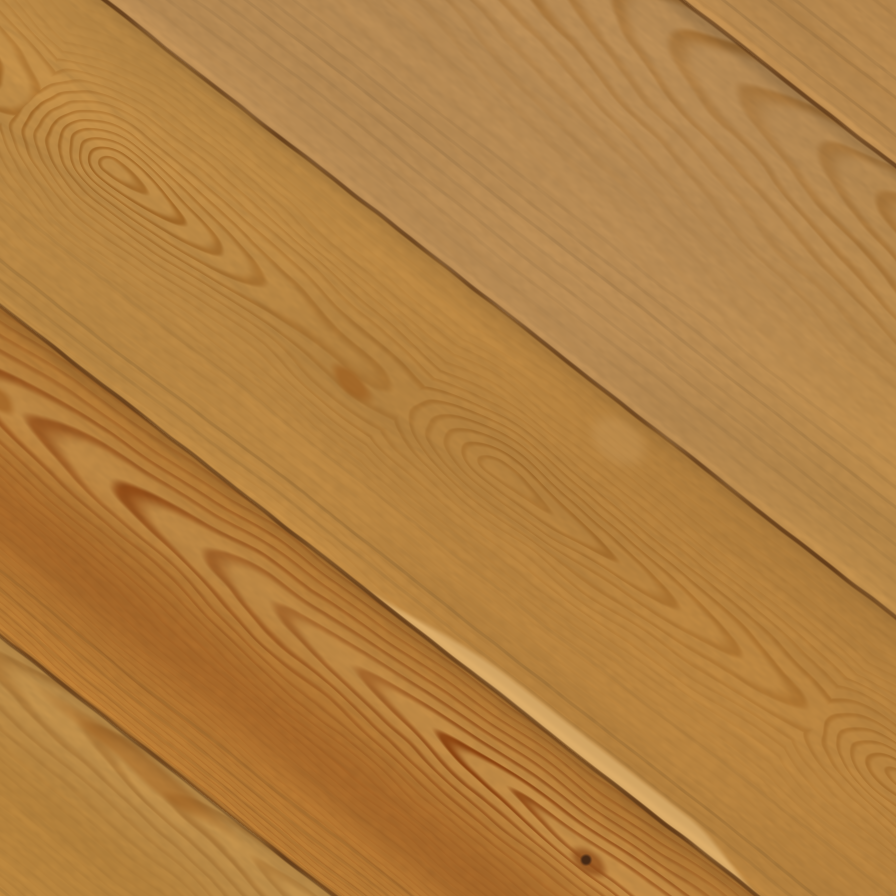
Give the GLSL for this texture, as a three.js fragment shader.

```glsl
// Diagonal honey-coloured softwood planks with arched grain, knots and fine dark seams.
varying vec2 vUv;

float hash(vec2 p) {
  vec3 q = fract(p.xyx * 0.1031);
  q += dot(q, q.yzx + 33.33);
  return fract((q.x + q.y) * q.z);
}

float noise(vec2 p) {
  vec2 i = floor(p), f = fract(p);
  f = f * f * (3.0 - 2.0 * f);
  return mix(mix(hash(i), hash(i + vec2(1, 0)), f.x),
             mix(hash(i + vec2(0, 1)), hash(i + vec2(1, 1)), f.x), f.y);
}

float fbm(vec2 p) {
  float sum = 0.0, amp = 0.5;
  for (int i = 0; i < 4; i++) {
    sum += amp * noise(p);
    p = p * 2.03 + 17.3;
    amp *= 0.5;
  }
  return sum;
}

// Seam position across the planks; they widen with distance
float seamAt(float i) { return 1.732 * pow(1.168, i) - 1.503; }

// Soft elliptical mark
float spot(vec2 p, vec2 centre, vec2 size) {
  return 1.0 - smoothstep(0.5, 1.1, length((p - centre) / size));
}

// Confocal parabolas: cathedral arches opening along the plank
float arches(vec2 p, float narrow) {
  return length(vec2(p.x, p.y * narrow)) - p.x;
}

// Teardrop rings around knots, running out into straight grain
float knots(vec2 p) {
  float x = mod(p.x + 0.525, 0.555) - 0.115;
  float reach = x > 0.0 ? x / 0.44 : -x / 0.115;
  return length(vec2(mix(0.075, 0.045, smoothstep(-0.25, 0.0, p.x)) * reach, p.y));
}

void main() {
  // Along and across the planks
  vec2 p = vec2(dot(vUv, vec2(0.7885, -0.615)), dot(vUv, vec2(0.615, 0.7885)));
  float row = log((p.y + 1.503) / 1.732) / log(1.168);
  float plank = floor(row), t = row - plank;
  float low = seamAt(plank), width = seamAt(plank + 1.0) - low;

  // Warped coordinates: lively near the heart, calm in the straight grain
  vec2 seed = vec2(plank * 19.0 + 40.0, 60.0);
  float calm = smoothstep(0.12, 0.5, t);
  vec2 g = p + vec2(0.08, 0.02) * (fbm(p * vec2(3.5, 9.0) + seed) - 0.47);
  g.y += 0.008 * calm * (noise(p * vec2(13.0, 30.0) + seed) - 0.5);

  // Tone, ring field and ring strength of each plank
  vec3 wood = vec3(0.725, 0.54, 0.31), ringColor = vec3(0.61, 0.40, 0.16);
  float w = g.y - low - width * 0.9;
  float rings = 30.0 * w + 2.0 * g.x, strength = 0.1;
  if (plank < 0.0) {
    rings = 4.0 * arches(vec2(g.x - 0.3, w), 15.0) + 200.0 * w * w;
    strength = 0.12 + 0.35 * exp(-w * w * 350.0);
    wood = mix(vec3(0.71, 0.51, 0.235), vec3(0.75, 0.56, 0.29), smoothstep(0.5, 0.9, t));
  } else if (plank < 1.0) {
    w += width * 0.15;
    rings = 4.5 * arches(vec2(g.x - 0.49, w), 17.0) + 260.0 * w * w;
    strength = 0.2 + 0.65 * exp(-w * w * 400.0);
    wood = mix(vec3(0.70, 0.47, 0.20), vec3(0.75, 0.54, 0.27), exp(-w * w * 700.0));
    wood = mix(wood, vec3(0.63, 0.385, 0.15), 0.8 * exp(-pow((t - 0.4) / 0.17, 2.0)));
    ringColor = vec3(0.57, 0.30, 0.09);
  } else if (plank < 2.0) {
    w += width * 0.32;
    rings = 115.0 * knots(vec2(g.x, w));
    strength = 0.08 + 0.55 * exp(-w * w * 330.0) * mix(1.0, 0.65, smoothstep(-0.3, 0.0, p.x));
    wood = mix(vec3(0.73, 0.535, 0.27), vec3(0.715, 0.51, 0.245), smoothstep(-0.4, 0.4, p.x));
    ringColor = vec3(0.59, 0.36, 0.11);
  } else if (plank < 3.0) {
    rings = 5.5 * arches(vec2(g.x - 0.45, w), 9.0);
    strength = 0.05 + 0.6 * exp(-w * w * 85.0);
    wood = mix(vec3(0.72, 0.545, 0.33), vec3(0.73, 0.54, 0.285), smoothstep(0.1, 0.6, p.x));
  }

  // Rings darken slowly, then end abruptly; each has its own weight
  float f = fract(rings);
  float line = smoothstep(0.45, 0.8, f) * (1.0 - smoothstep(0.82, 0.98, f));
  strength *= (0.6 + 0.6 * hash(vec2(floor(rings), 7.0))) * (0.6 + 0.7 * noise(p * vec2(6.0, 20.0) + seed));
  vec3 color = mix(wood, ringColor, line * strength);

  // Sparse long hairlines beside the heart
  float lane = (g.y * 0.6 + p.y * 0.4) * 58.0;
  float hair = 1.0 - smoothstep(0.05, 0.16, abs(fract(lane) - 0.5));
  color *= 1.0 - 0.09 * hair * hash(vec2(floor(lane), 3.0)) * (1.0 - 0.8 * calm);

  // Broad tone changes, long fibres and fine speckle
  color *= 0.945 + 0.12 * fbm(p * vec2(2.0, 12.0) + seed);
  color *= 0.98 + 0.04 * noise(p * vec2(4.0, 130.0) + seed);
  color *= 0.98 + 0.04 * noise(p * vec2(110.0, 260.0) + seed);

  // Resin streaks, a pinhole knot and a pale worn patch
  float resin = spot(g, vec2(-0.035, 0.694), vec2(0.035, 0.011))
    + spot(g, vec2(-0.32, 0.443), vec2(0.03, 0.012))
    + 0.7 * spot(g, vec2(0.02, 0.208), vec2(0.14, 0.012));
  color = mix(color, vec3(0.62, 0.37, 0.12), 0.7 * resin);
  color = mix(color, vec3(0.55, 0.29, 0.09), 0.7 * spot(p, vec2(0.495, 0.434), vec2(0.026, 0.014)));
  color = mix(color, vec3(0.28, 0.16, 0.08), spot(p, vec2(0.491, 0.434), vec2(0.007)));
  color = mix(color, vec3(0.78, 0.60, 0.36), 0.4 * spot(p, vec2(0.232, 0.825), vec2(0.04, 0.028)));

  // Pale sapwood sliver along one edge
  float sliver = 0.024 * smoothstep(0.06, 0.3, p.x) * (1.0 - smoothstep(0.55, 0.69, p.x));
  float rise = p.y - seamAt(1.0);
  float pale = smoothstep(0.0, 0.003, rise) * (1.0 - smoothstep(sliver - 0.006, sliver + 0.002, rise));
  color = mix(color, vec3(0.84, 0.665, 0.41), 0.9 * pale * smoothstep(0.08, 0.12, p.x));

  // Thin broken seams with a soft shadow below and a worn lip above
  float d = p.y - seamAt(floor(row + 0.5)) + 0.0015 * (noise(vec2(p.x * 30.0, 3.0)) - 0.5);
  color *= 1.0 - 0.1 * smoothstep(-0.022, 0.0, d) * (1.0 - smoothstep(0.0, 0.003, d));
  color *= 1.0 + 0.05 * exp(-pow((d - 0.007) / 0.004, 2.0));
  float groove = (1.0 - smoothstep(0.001, 0.0036, abs(d))) * (0.4 + 0.55 * noise(p * 22.0));
  gl_FragColor = vec4(mix(color, vec3(0.36, 0.21, 0.08), groove), 1.0);
}
```
